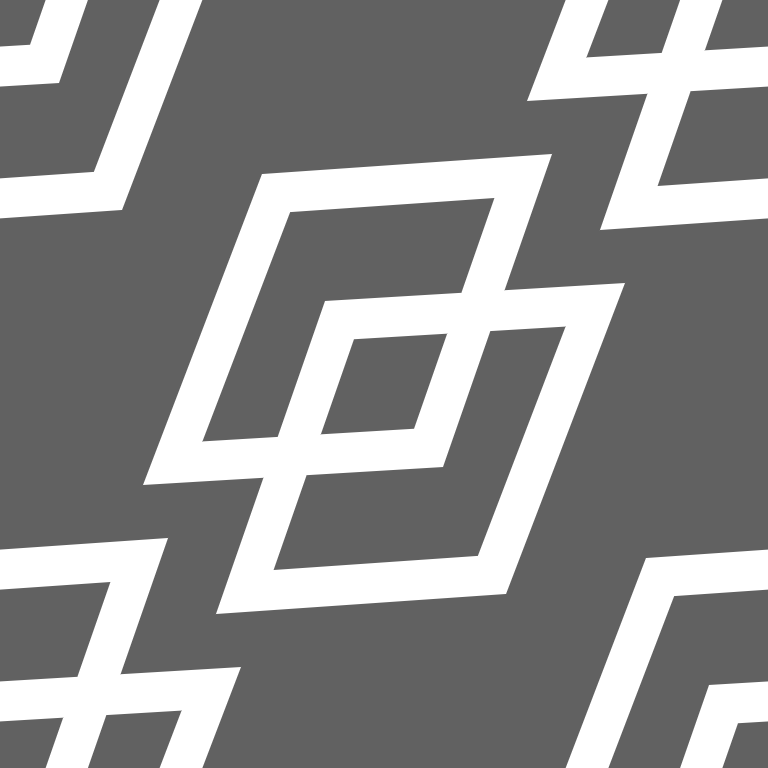
A Shadertoy shader for this pattern:

```glsl
// Interlocked pairs of white slanted frames on grey, in a half-drop repeat.

// Signed distance to the line a-b, positive on its left side.
float sideDistance(vec2 p, vec2 a, vec2 b) {
    vec2 e = normalize(b - a);
    return dot(p - a, vec2(-e.y, e.x));
}

// Slanted four-sided frame with mitred corners, negative inside the band.
float slantedFrame(vec2 p) {
    vec2 topLeft = vec2(-0.1589, 0.2734);
    vec2 topRight = vec2(0.2188, 0.2995);
    vec2 lowRight = vec2(0.0768, -0.1081);
    vec2 lowLeft = vec2(-0.3138, -0.1315);
    float d = max(
        max(sideDistance(p, topLeft, topRight), sideDistance(p, topRight, lowRight)),
        max(sideDistance(p, lowRight, lowLeft), sideDistance(p, lowLeft, topLeft)));
    return abs(d + 0.026) - 0.026;
}

// A frame joined with its half-turn copy, once per unit cell.
float framePair(vec2 uv) {
    vec2 p = fract(uv) - 0.5;
    return min(slantedFrame(p), slantedFrame(-p));
}

void mainImage(out vec4 fragColor, in vec2 fragCoord) {
    vec2 uv = fragCoord / iResolution.xy;
    float pixel = 1.0 / min(iResolution.x, iResolution.y);

    // One pair at the centre, one shared by the four corners.
    float d = min(framePair(uv), framePair(uv + 0.5));

    float coverage = clamp(0.5 - d / pixel, 0.0, 1.0);
    fragColor = vec4(mix(vec3(0.38), vec3(1.0), coverage), 1.0);
}
```
